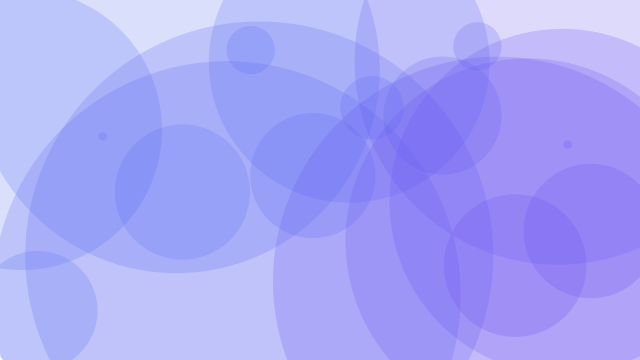
Reproduce this background procedurally as a WebGL 2 fragment shader.

```glsl
#version 300 es
precision highp float;

uniform vec2 u_resolution;
out vec4 outColor;

const float PI = 3.14159265;
const vec3 PAPER = vec3(1.0);
const vec3 BLUE = vec3(0.34, 0.43, 0.95);
const vec3 VIOLET = vec3(0.41, 0.31, 0.945);
const float OPACITY = 0.22;

vec2 hash2(float n) {
    return fract(sin(vec2(n * 12.99 + 1.7, n * 78.23 + 4.1)) * 4375.85);
}

// Discs are vec3(center, radius), measured in canvas heights.
vec3 upperDisc(float i) {
    float x = 0.06 + 0.33 * i + 0.05 * i * i + 0.05 * min(i, 1.0);
    float y = 0.83 - 0.19 * exp2(-3.0 * i);
    return vec3(x, y, mix(0.39, 0.565, mod(i, 2.0)));
}

vec3 lowerDisc(float i) {
    float sway = sin(2.1 * i);
    float x = 0.63 + 0.28 * i - 0.22 * sway;
    float y = 0.18 + 0.05 * i + 0.07 * sway;
    return vec3(x, y, 0.65 - 0.17 * smoothstep(1.5, 3.5, i));
}

vec3 smallDisc(float i) {
    float arch = sin(PI * i / 10.0);
    float side = i - 5.0;
    float x = 0.1 + 0.155 * i + 0.18 * arch;
    float y = 0.33 + 0.4 * arch + 0.22 * sin(3.7 * abs(side)) + 0.1 * sin(0.5 * PI * side);
    float large = 0.16 + 0.04 * hash2(i + 20.0).x;
    float tiny = 0.11 * arch - 0.022;
    vec2 jitter = 0.06 * (hash2(i) - 0.5);
    return vec3(vec2(x, y) + jitter, mix(large, tiny, mod(i, 2.0)));
}

// Hue drifts from blue at the upper left to violet at the lower right.
vec3 discTint(vec2 center) {
    return mix(BLUE, VIOLET, smoothstep(0.4, 1.6, center.x - 0.8 * (center.y - 0.4)));
}

vec3 overlay(vec3 base, vec2 p, vec3 disc, float pixel) {
    float edge = length(p - disc.xy) - disc.z;
    float cover = clamp(0.5 - edge / pixel, 0.0, 1.0);
    return mix(base, discTint(disc.xy), OPACITY * cover);
}

void main() {
    float pixel = 1.0 / u_resolution.y;
    vec2 p = gl_FragCoord.xy * pixel;
    vec3 color = PAPER;

    // Broad overlapping discs
    for (int i = 0; i < 4; i++) color = overlay(color, p, upperDisc(float(i)), pixel);
    for (int i = 0; i < 5; i++) color = overlay(color, p, lowerDisc(float(i)), pixel);

    // Scattered small discs
    for (int i = 0; i < 11; i++) color = overlay(color, p, smallDisc(float(i)), pixel);

    outColor = vec4(color, 1.0);
}
```
